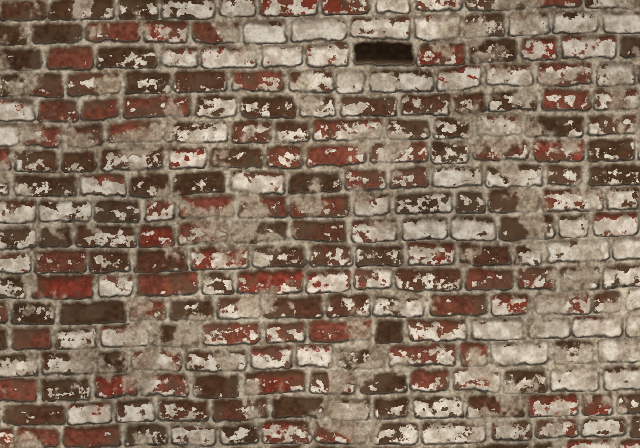
A Shadertoy shader for this texture:

```glsl
// Weathered brick wall: uneven courses, crumbling mortar and flaking whitewash.

const float ROWS = 17.75;   // courses over the canvas height
const float PITCH = 2.05;   // mean brick length, in courses

float hash(vec2 p) {
    vec3 q = fract(p.xyx * vec3(0.1031, 0.1030, 0.0973));
    q += dot(q, q.yzx + 33.33);
    return fract((q.x + q.y) * q.z);
}

float noise(vec2 p) {
    vec2 i = floor(p), f = fract(p);
    f = f * f * (3.0 - 2.0 * f);
    return mix(mix(hash(i), hash(i + vec2(1, 0)), f.x),
               mix(hash(i + vec2(0, 1)), hash(i + vec2(1, 1)), f.x), f.y);
}

float fbm(vec2 p) {
    float sum = 0.0, amp = 0.533;
    for (int i = 0; i < 4; i++) {
        sum += amp * noise(p);
        p = mat2(1.6, 1.2, -1.2, 1.6) * p + 17.3;
        amp *= 0.5;
    }
    return sum;
}

// Jittered joint position, giving a mix of short and long bricks
float joint(float i, float row) {
    return i + 0.46 * (hash(vec2(i + 40.0, row + 7.0)) - 0.5);
}

// Left end, right end and index of the brick at x in a course
vec3 brickSpan(float x, float row) {
    float shift = hash(vec2(row, 91.0));
    float u = x / PITCH + shift;
    float i = floor(u + 0.5);
    if (u < joint(i, row)) i -= 1.0;
    return vec3((vec2(joint(i, row), joint(i + 1.0, row)) - shift) * PITCH, i);
}

float roundBox(vec2 p, vec2 halfSize, float r) {
    vec2 q = abs(p) - halfSize + r;
    return length(max(q, 0.0)) + min(max(q.x, q.y), 0.0) - r;
}

void mainImage(out vec4 fragColor, in vec2 fragCoord) {
    vec2 uv = fragCoord / iResolution.xy;
    vec2 p = fragCoord / iResolution.y * ROWS;
    float px = ROWS / iResolution.y;

    // Slightly tilted, wavy courses
    vec2 q = p;
    q.y -= 0.018 * (p.x - 12.7) + 0.09;
    q.y += 0.22 * (noise(p * vec2(0.35, 0.5)) - 0.5);
    float row = floor(q.y);
    vec3 span = brickSpan(q.x, row);
    vec2 id = vec2(span.z, row);
    float tone = hash(id + 3.1), worn = hash(id + 57.7), size = hash(id + 21.4);

    // Brick outline with chipped edges
    vec2 local = q - vec2(0.5 * (span.x + span.y), row + 0.5 + 0.08 * (tone - 0.5));
    vec2 halfSize = vec2(0.5 * (span.y - span.x) - 0.13, 0.36 + 0.07 * size);
    float rough = fbm(p * 2.6 + 5.0) - 0.5;
    float d = roundBox(local, halfSize, 0.13) + 0.24 * rough;
    float brick = 1.0 - smoothstep(-0.03 - px, 0.03 + px, d);

    // Shared grain
    float grain = fbm(p * 6.5);
    float fine = noise(p * 13.0 + 9.0);
    float blotch = fbm(p * 1.3 + 30.0);

    // Sandy mortar with darker crevices
    vec3 mortar = mix(vec3(0.46, 0.39, 0.31), vec3(0.73, 0.67, 0.58),
                      smoothstep(0.22, 0.68, 0.65 * grain + 0.35 * blotch));
    mortar *= 0.9 + 0.2 * fine;

    // Fired clay: dark brown to red, redder toward the lower left
    float redness = smoothstep(0.25, 0.95, tone + 0.25 * (0.5 - uv.x) + 0.2 * (0.5 - uv.y));
    vec3 clay = mix(vec3(0.27, 0.19, 0.13), vec3(0.46, 0.25, 0.19), redness);
    clay = mix(clay, vec3(0.50, 0.20, 0.15), step(0.86, size) * 0.7);
    clay *= 0.65 + 0.7 * grain;
    clay = mix(clay, vec3(0.36, 0.29, 0.22), smoothstep(0.45, 0.65, blotch) * 0.6);

    // Whitewash flakes, thicker at the upper right and low on each brick
    float region = 0.28 * (uv.x - 0.5) + 0.16 * (uv.y - 0.5)
                 + 0.4 * (noise(uv * vec2(5.0, 4.0) + 2.0) - 0.5);
    float cover = 0.55 + 0.65 * (worn - 0.5) + region
                - 0.32 * smoothstep(0.05, 0.38, local.y);
    float flake = 0.5 + 1.7 * (0.55 * fbm(p * vec2(2.3, 3.4) + 70.0) + 0.45 * grain - 0.5);
    float paint = smoothstep(-0.07, 0.07, cover - flake);
    vec3 wash = mix(vec3(0.72, 0.66, 0.58), vec3(0.88, 0.84, 0.77),
                    smoothstep(0.25, 0.7, fbm(p * 3.7 + 12.0)));
    vec3 face = mix(clay, wash * (0.93 + 0.12 * fine), paint * 0.95);

    // Soot along the upper edge
    float soot = smoothstep(0.16, 0.38, local.y + 0.3 * rough);
    face = mix(face, vec3(0.25, 0.18, 0.12), soot * (0.25 + 0.5 * size));

    // Mortar smeared across some faces
    float smear = smoothstep(0.57, 0.68, fbm(p * 0.9 + 90.0) + 0.12 * (grain - 0.5));
    vec3 color = mix(mortar, face, brick * (1.0 - 0.8 * smear));

    // Crevice and shadow around each brick, deepest underneath
    float crevice = exp(-pow((d - 0.035) / 0.055, 2.0));
    float below = smoothstep(0.1, -0.4, local.y);
    color *= 1.0 - crevice * (0.2 + 0.38 * below) * (0.5 + grain) * (1.0 - 0.6 * smear);

    // One missing brick leaves a dark recess
    if (row == 15.0 && span.x < 14.6 && span.y > 14.6) {
        vec3 recess = vec3(0.13, 0.09, 0.06) * (0.7 + 0.8 * grain);
        recess = mix(recess, vec3(0.34, 0.26, 0.19), smoothstep(-0.15, -0.4, local.y));
        color = mix(color, recess, brick);
    }

    // Broad staining
    color *= 0.9 + 0.18 * noise(uv * 6.0 + 40.0);
    fragColor = vec4(clamp(color, 0.0, 1.0), 1.0);
}
```
